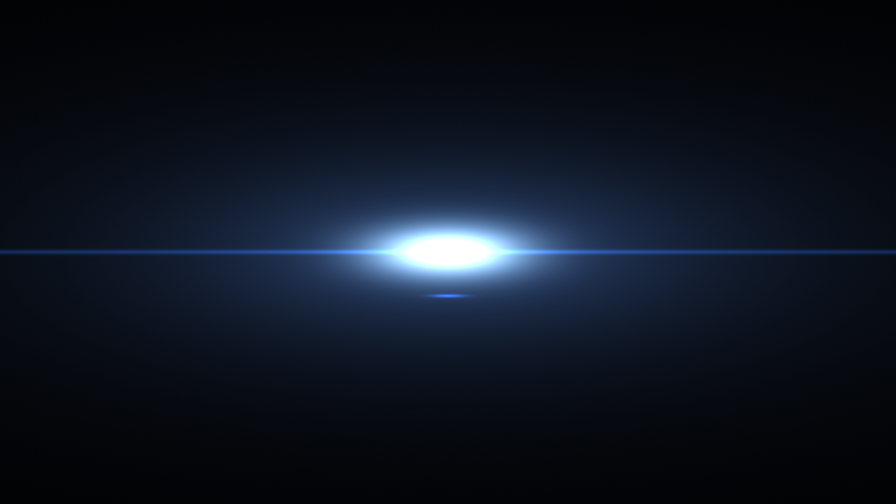
Write a WebGL 1 fragment shader that draws this background.

```glsl
precision highp float;
// Blue anamorphic lens flare: a white-hot core, wide halo, thin streak and small glint on near-black.

uniform vec2 u_resolution;

#define FLARE_STRETCH 3.0
#define HALO_FALLOFF 0.145
#define GLOW_RADIUS 0.05
#define HOT_RADIUS 0.027
#define STREAK_WIDTH 0.0045
#define GLINT_POS vec2(0.0, -0.087)
#define GLINT_SIZE vec2(0.033, 0.0032)

const vec3 BASE_COLOR = vec3(0.003, 0.004, 0.007);
const vec3 HALO_COLOR = vec3(0.235, 0.37, 0.61);
const vec3 GLOW_COLOR = vec3(0.75, 0.95, 1.03);
const vec3 HOT_COLOR = vec3(0.5, 0.4, 0.3);
const vec3 STREAK_COLOR = vec3(0.10, 0.32, 0.75);
const vec3 GLINT_COLOR = vec3(0.10, 0.28, 0.75);

float gaussian(float d, float radius) {
    float t = d / radius;
    return exp(-t * t);
}

// Horizontal line of light, strongest near the core
float streak(vec2 p) {
    float strength = 0.36 + 0.55 * exp(-abs(p.x) / 0.22);
    return strength * gaussian(p.y, STREAK_WIDTH);
}

// Fine noise that hides banding in the dark gradients
float hash(vec2 p) {
    return fract(sin(dot(p, vec2(12.99, 78.23))) * 43758.5);
}

void main() {
    // Centred coordinates in units of canvas height
    vec2 p = (gl_FragCoord.xy - 0.5 * u_resolution) / u_resolution.y;
    float r = length(vec2(p.x / FLARE_STRETCH, p.y));

    // Elliptical light, from the widest layer to the hottest
    vec3 color = BASE_COLOR;
    color += HALO_COLOR * exp(-r / HALO_FALLOFF);
    color += GLOW_COLOR * gaussian(r, GLOW_RADIUS);
    color += HOT_COLOR * gaussian(r, HOT_RADIUS);

    // Thin accents
    color += STREAK_COLOR * streak(p);
    color += GLINT_COLOR * gaussian(length((p - GLINT_POS) / GLINT_SIZE), 1.0);

    color += (hash(gl_FragCoord.xy) - 0.5) / 255.0;
    gl_FragColor = vec4(clamp(color, 0.0, 1.0), 1.0);
}
```
